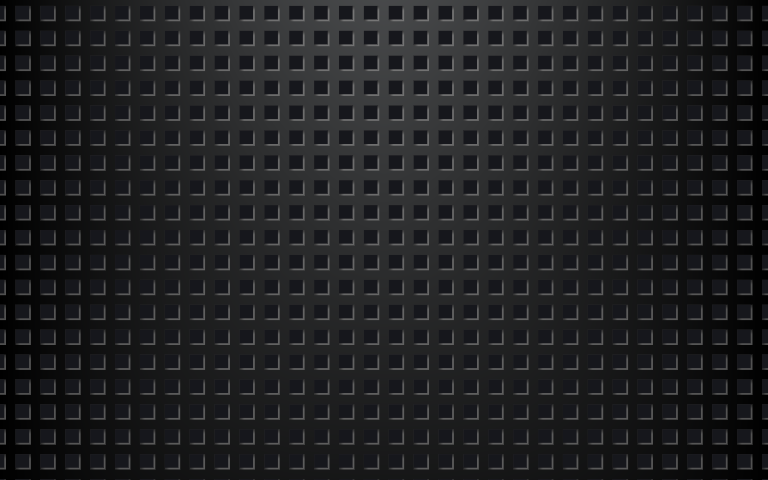
A WebGL 1 fragment shader for this pattern:

```glsl
precision highp float;
// Dark metal grille: a grid of square holes with lit lower-right bevels under a soft top light.

uniform vec2 u_resolution;

// Lengths are fractions of the canvas height.
const vec2 PITCH = vec2(0.05184, 0.05188);
const vec2 FIRST_HOLE = vec2(-0.0035, 0.9717);
const float HOLE_HALF = 0.0160;
const float BEVEL_WIDTH = 0.0037;

const vec3 HOLE_COLOR = vec3(0.088, 0.089, 0.108);
const vec3 PANEL_TINT = vec3(0.98, 1.0, 1.02);
const float PANEL_TOP = 0.285;
const float PANEL_BOTTOM = 0.088;
const float FALLOFF_TOP = 1.5;
const float FALLOFF_BOTTOM = 2.5;
const float BEVEL_BASE = 0.31;
const float BEVEL_GAIN = 0.55;
const float BEVEL_END_FADE = 0.45;

float boxDistance(vec2 p, float halfSize) {
    vec2 d = abs(p) - halfSize;
    return length(max(d, 0.0)) + min(max(d.x, d.y), 0.0);
}

float coverage(float distanceToEdge, float pixel) {
    return clamp(0.5 - distanceToEdge / pixel, 0.0, 1.0);
}

// Brightness of the sheet: strongest at top centre, black at the sides.
float panelLight(vec2 uv) {
    float side = min(abs(uv.x * 2.0 - 1.0), 1.0);
    float falloff = mix(FALLOFF_BOTTOM, FALLOFF_TOP, smoothstep(0.0, 0.6, uv.y));
    return mix(PANEL_BOTTOM, PANEL_TOP, uv.y) * (1.0 - pow(side, falloff));
}

void main() {
    float pixel = 1.0 / u_resolution.y;
    vec2 p = gl_FragCoord.xy * pixel;
    float light = panelLight(gl_FragCoord.xy / u_resolution);

    // Position relative to the nearest hole centre
    vec2 local = mod(p - FIRST_HOLE + 0.5 * PITCH, PITCH) - 0.5 * PITCH;

    // The floor is offset up and left, leaving the bevel on two sides
    vec2 floorShift = vec2(-0.5, 0.5) * BEVEL_WIDTH;
    float opening = coverage(boxDistance(local, HOLE_HALF), pixel);
    float holeFloor = coverage(boxDistance(local - floorShift, HOLE_HALF - 0.5 * BEVEL_WIDTH), pixel);

    // The bevel dims toward its two free ends
    float along = max(-local.x, local.y) / HOLE_HALF;
    float endFade = 1.0 - BEVEL_END_FADE * smoothstep(0.3, 1.0, along);
    vec3 bevel = vec3((BEVEL_BASE + BEVEL_GAIN * light) * endFade);

    vec3 color = light * PANEL_TINT;
    color = mix(color, bevel, opening);
    color = mix(color, HOLE_COLOR, holeFloor);
    gl_FragColor = vec4(color, 1.0);
}
```
